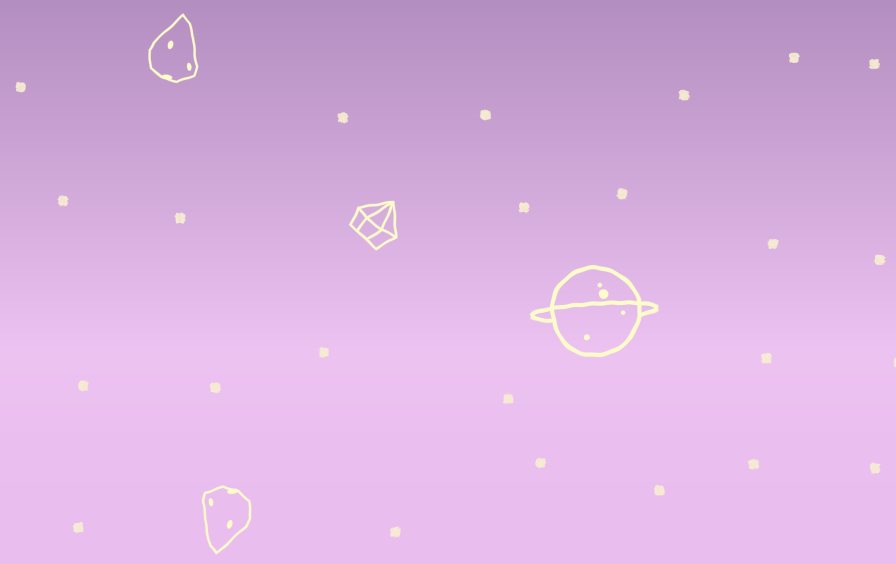
Write a Shadertoy shader that draws this background.

```glsl
const vec3 SKY_TOP = vec3(0.70, 0.555, 0.75);
const vec3 SKY_GLOW = vec3(0.925, 0.76, 0.945);
const vec3 SKY_LOW = vec3(0.915, 0.742, 0.932);
const vec3 INK = vec3(1.0, 0.99, 0.80);
const vec3 STAR = vec3(0.965, 0.93, 0.82);

const vec2 ROCK_A = vec2(0.306, 0.913);
const vec2 ROCK_B = vec2(0.403, 0.079);
const vec2 GEM = vec2(0.663, 0.599);
const vec2 PLANET = vec2(1.056, 0.448);

// Outlines in hundredths of the canvas height
const vec2 ROCK_PATH[14] = vec2[14](
    vec2(1.9, 6.0), vec2(3.0, 4.6), vec2(3.7, 1.9), vec2(3.9, -0.8), vec2(4.3, -3.1),
    vec2(3.9, -4.7), vec2(2.5, -5.2), vec2(0.8, -5.8), vec2(-1.9, -5.0), vec2(-3.9, -3.3),
    vec2(-4.1, -0.2), vec2(-3.3, 1.2), vec2(0.2, 4.5), vec2(1.9, 6.0));
const vec2 GEM_PATH[14] = vec2[14](
    vec2(-2.7, 3.3), vec2(3.5, 4.3), vec2(3.9, -1.9), vec2(0.4, -4.0), vec2(-4.1, 0.2),
    vec2(-2.7, 3.3), vec2(-1.3, 1.4), vec2(3.5, 4.3), vec2(1.4, -0.6), vec2(-1.3, 1.4),
    vec2(-3.0, -0.8), vec2(-1.3, -2.4), vec2(1.4, -0.6), vec2(3.9, -1.9));

float hash(vec2 p) {
    return fract(sin(dot(p, vec2(127.1, 311.7))) * 43758.5453);
}

float noise(vec2 p) {
    vec2 i = floor(p), f = fract(p);
    f = f * f * (3.0 - 2.0 * f);
    return mix(mix(hash(i), hash(i + vec2(1, 0)), f.x),
               mix(hash(i + vec2(0, 1)), hash(i + vec2(1, 1)), f.x), f.y);
}

float fill(float d, float blur) {
    return 1.0 - smoothstep(-blur, blur, d);
}

vec2 turn(vec2 p, float a) {
    float c = cos(a), s = sin(a);
    return vec2(c * p.x + s * p.y, c * p.y - s * p.x);
}

float segment(vec2 p, vec2 a, vec2 b) {
    vec2 q = p - a, e = b - a;
    return length(q - e * clamp(dot(q, e) / dot(e, e), 0.0, 1.0));
}

float polyline(vec2 p, vec2 path[14]) {
    float d = 1e3;
    for (int i = 0; i < 13; i++) d = min(d, segment(p, path[i], path[i + 1]));
    return d;
}

float ellipse(vec2 p, vec2 r) {
    float k = length(p / r);
    return k * (k - 1.0) / max(length(p / (r * r)), 1e-4);
}

float rock(vec2 p) {
    p *= 100.0;
    float d = polyline(p, ROCK_PATH) - 0.21;
    d = min(d, ellipse(turn(p - vec2(-0.4, 0.8), -0.4), vec2(0.45, 0.8)));
    d = min(d, ellipse(p - vec2(2.9, -3.1), vec2(0.4, 0.7)));
    d = min(d, ellipse(p - vec2(-1.0, -5.0), vec2(1.0, 0.45)));
    return d * 0.01;
}

float planet(vec2 p) {
    float a = atan(p.y, p.x);
    float body = length(p) - 0.0775 - 0.001 * sin(3.0 * a + 1.0) - 0.0007 * sin(5.0 * a);
    float ring = abs(ellipse(turn(p + vec2(0.002, 0.001), 0.066), vec2(0.11, 0.0145)));
    // The far half of the ring hides behind the body
    if (p.y < 0.066 * p.x) ring = max(ring, -body);
    float d = min(abs(body), ring) - 0.0037;
    // Craters
    d = min(d, length(p - vec2(0.008, 0.047)) - 0.004);
    d = min(d, length(p - vec2(0.014, 0.031)) - 0.0085);
    d = min(d, length(p - vec2(0.049, -0.002)) - 0.0038);
    return min(d, length(p - vec2(-0.016, -0.046)) - 0.0052);
}

float stars(vec2 p, float blur) {
    const float CELL = 0.25;
    vec2 id = floor(p / CELL);
    vec2 jitter = vec2(hash(id + 3.7), hash(id + 19.3));
    vec2 center = (id + mix(vec2(0.14), vec2(0.86), jitter)) * CELL;
    // Leave room around the drawings
    float clear = step(0.14, distance(center, PLANET)) * step(0.08, distance(center, GEM))
        * step(0.09, distance(center, ROCK_A)) * step(0.09, distance(center, ROCK_B));
    vec2 q = abs(p - center) - 0.0035;
    float d = length(max(q, 0.0)) + min(max(q.x, q.y), 0.0) - 0.0052;
    d += 0.003 * (noise(p * 300.0) - 0.5);
    return clear * fill(d, blur) * mix(0.85, 1.0, noise(p * 220.0));
}

void mainImage(out vec4 fragColor, in vec2 fragCoord) {
    vec2 p = fragCoord / iResolution.y;
    float blur = 0.8 / iResolution.y;

    // Sky
    vec3 color = mix(SKY_GLOW, SKY_TOP, smoothstep(0.0, 1.0, 0.0) + clamp((p.y - 0.38) / 0.62, 0.0, 1.0));
    color = mix(color, SKY_LOW, 1.0 - smoothstep(0.1, 0.38, p.y));
    color = mix(color, STAR, stars(p, blur));

    // Hand-drawn figures
    vec2 w = p + 0.0007 * sin(p.yx * vec2(170.0, 190.0));
    float d = min(rock(w - ROCK_A), rock(ROCK_B - w));
    d = min(d, polyline((w - GEM) * 100.0, GEM_PATH) * 0.01 - 0.0023);
    d = min(d, planet(w - PLANET));
    color = mix(color, INK, fill(d, blur));

    fragColor = vec4(color, 1.0);
}
```
